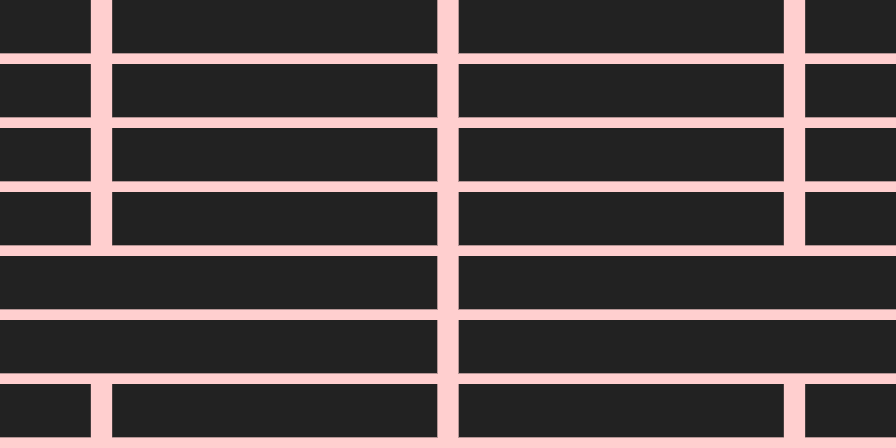
A Shadertoy shader for this pattern:

```glsl
// Draws dark planks in seven rows, parted by pink lines and interrupted pink bars.

const vec3 PLANK_COLOR = vec3(0.133);
const vec3 LINE_COLOR = vec3(1.0, 0.81, 0.81);

const float ROWS = 7.0;              // rows down the canvas; one row is the unit of length
const float LINE_HALF = 1.0 / 12.0;  // half thickness of a horizontal line
const float BAR_HALF = 1.0 / 6.0;    // half width of a vertical bar
const float BAR_SPACING = 5.414;     // distance between bar centres

// Signed distance to the nearest of many stripes centred on multiples of spacing
float stripes(float x, float spacing, float halfWidth) {
    return abs(x - spacing * round(x / spacing)) - halfWidth;
}

// Antialiased coverage of a signed distance
float coverage(float dist, float pixel) {
    return clamp(0.5 - dist / pixel, 0.0, 1.0);
}

// 1 where a bar is drawn: odd bars skip the second and third rows from the bottom
float barPresent(float bar, float row) {
    bool oddBar = mod(bar, 2.0) > 0.5;
    bool gapRow = mod(row, ROWS) > 0.5 && mod(row, ROWS) < 2.5;
    return oddBar && gapRow ? 0.0 : 1.0;
}

void mainImage(out vec4 fragColor, in vec2 fragCoord) {
    // Row units, centred across, measured up from the bottom line's centre
    float pixel = ROWS / iResolution.y;
    vec2 p = (fragCoord - vec2(0.5 * iResolution.x, 0.0)) * pixel;
    p.y -= LINE_HALF;

    // Horizontal lines
    float line = coverage(stripes(p.y, 1.0, LINE_HALF), pixel);

    // Vertical bars, switched on or off at the line centres
    float bar = coverage(stripes(p.x, BAR_SPACING, BAR_HALF), pixel);
    bar *= barPresent(round(p.x / BAR_SPACING), floor(p.y));

    fragColor = vec4(mix(PLANK_COLOR, LINE_COLOR, max(line, bar)), 1.0);
}
```
